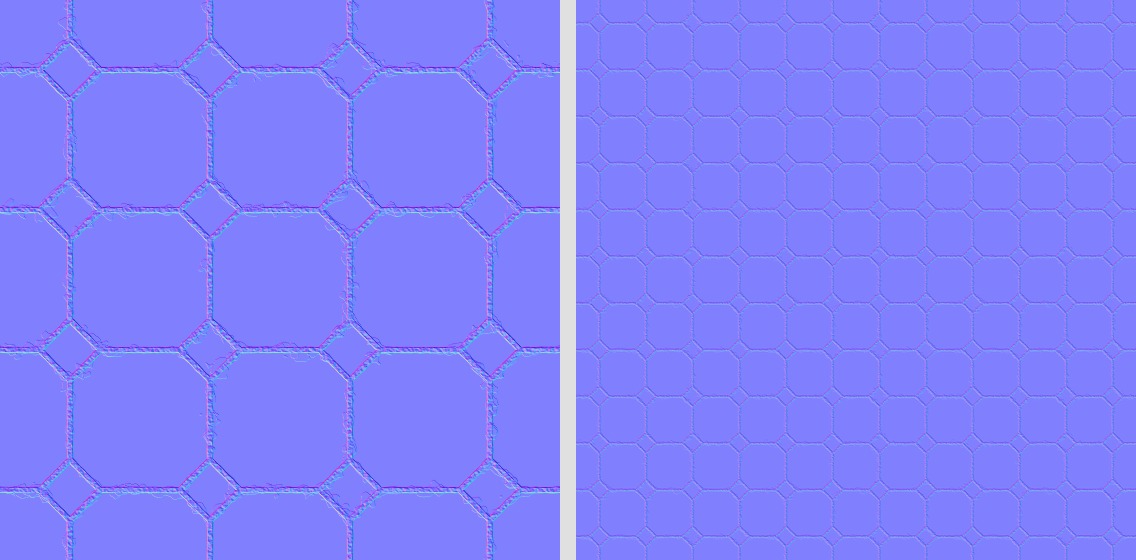
Left: one tile. Right: repeated 3 by 3.
Give the GLSL for this texture map, as a Shadertoy shader.

```glsl
// Tangent-space normal map of octagon tiles with small diamond insets.
// A height field of recessed rough grout and chipped tile rims is built from
// a distance function and wrapping gradient noise, then differentiated.

#define REPEATS 4.0          // tiles across and down
#define DIAMOND 0.2165       // diamond half diagonal, in cells
#define GROUT_HALF 0.0188    // half width of the grout, in cells
#define EDGE_SOFT 0.0009     // half width of an edge step, in canvas units
#define EDGE_DEPTH 0.0008    // drop at the straight rim
#define CHIP_DEPTH 0.0006    // drop at each layer of chips
#define CHIP_REACH 0.034     // how far chips bite into the tile
#define GRAIN_DEPTH 0.0019   // roughness of the grout
#define SAMPLE_STEP 0.0009   // spacing of the height samples

vec2 latticeGradient(vec2 cell, float seed) {
    vec3 a = fract((cell.xyx + seed) * vec3(0.1031, 0.1030, 0.0973));
    a += dot(a, a.yzx + 33.33);
    float angle = 6.2832 * fract((a.x + a.y) * a.z);
    return vec2(cos(angle), sin(angle));
}

// Gradient noise over the unit square; a whole period makes it wrap.
float noise(vec2 uv, float period, float seed) {
    vec2 p = uv * period;
    vec2 i = floor(p);
    vec2 f = p - i;
    vec2 w = f * f * f * (f * (f * 6.0 - 15.0) + 10.0);
    vec2 lo = mod(i, period);
    vec2 hi = mod(i + 1.0, period);
    float a = dot(latticeGradient(lo, seed), f);
    float b = dot(latticeGradient(vec2(hi.x, lo.y), seed), f - vec2(1.0, 0.0));
    float c = dot(latticeGradient(vec2(lo.x, hi.y), seed), f - vec2(0.0, 1.0));
    float d = dot(latticeGradient(hi, seed), f - 1.0);
    return mix(mix(a, b, w.x), mix(c, d, w.x), w.y);
}

// Signed distance to the grout rim in canvas units, positive on the tiles.
float rimDistance(vec2 uv) {
    vec2 q = abs(fract(uv * REPEATS) - 0.5);
    float diamond = (q.x + q.y - DIAMOND) * 0.70711;
    float joint = min(q.x, q.y);
    float centreLine = diamond > 0.0 ? min(diamond, joint) : -diamond;
    return (centreLine - GROUT_HALF) / REPEATS;
}

float rimStep(float d) {
    return smoothstep(-EDGE_SOFT, EDGE_SOFT, d);
}

float height(vec2 uv) {
    float d = rimDistance(uv);
    if (d > 0.03) return EDGE_DEPTH + 2.0 * CHIP_DEPTH;

    // Straight rim with a slight wobble
    d += 0.0008 * noise(uv, 64.0, 3.0);
    float tile = rimStep(d);
    float h = EDGE_DEPTH * tile;

    // Two overlapping layers of curling chips, stronger in worn patches
    float wear = smoothstep(-0.3, 0.3, noise(uv, 14.0, 11.0));
    vec2 curl = vec2(noise(uv, 90.0, 19.0), noise(uv, 90.0, 41.0));
    vec2 warped = uv + 0.006 * curl;
    for (int k = 0; k < 2; k++) {
        float layer = float(k);
        float bite = noise(warped, 38.0 + 18.0 * layer, 57.0 + 31.0 * layer);
        float reach = CHIP_REACH * wear * max(bite - 0.04, 0.0);
        h += CHIP_DEPTH * rimStep(d - min(reach, 0.016));
    }

    // Grainy grout
    float grain = noise(uv, 144.0, 5.0) + 0.6 * noise(uv, 256.0, 73.0);
    return h + GRAIN_DEPTH * grain * (1.0 - tile);
}

void mainImage(out vec4 fragColor, in vec2 fragCoord) {
    vec2 uv = fragCoord / iResolution.xy;

    // Central differences, never finer than a pixel
    float e = max(SAMPLE_STEP, 0.5 / iResolution.y);
    vec2 dx = vec2(e, 0.0);
    vec2 dy = vec2(0.0, e);
    vec2 slope = vec2(height(uv + dx) - height(uv - dx),
                      height(uv + dy) - height(uv - dy)) / (2.0 * e);

    // Pack the normal: red right, green up, blue outward
    vec3 normal = normalize(vec3(-slope, 1.0));
    fragColor = vec4(0.5 + 0.5 * normal, 1.0);
}
```
